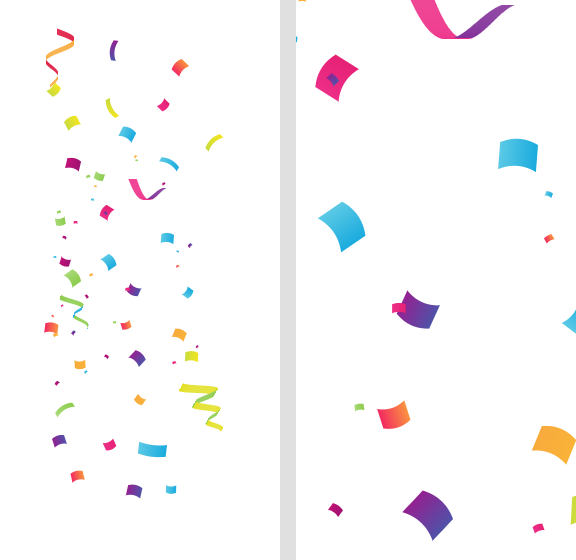
Left: the whole. Right: its middle third, enlarged.
Give the GLSL for this background, as a Shadertoy shader.

```glsl
// Party confetti: curved paper scraps, tiny flecks and curling streamers on white.

const vec3 YELLOW = vec3(0.89, 0.88, 0.15);
const vec3 LIME   = vec3(0.55, 0.80, 0.30);
const vec3 BLUE   = vec3(0.10, 0.67, 0.87);
const vec3 ORANGE = vec3(0.97, 0.67, 0.24);
const vec3 RED    = vec3(0.87, 0.08, 0.24);
const vec3 PINK   = vec3(0.93, 0.18, 0.53);
const vec3 PURPLE = vec3(0.51, 0.19, 0.60);

vec3 hash3(float n) {
    return fract(sin(n * vec3(12.99, 78.23, 37.72) + vec3(1.3, 4.1, 2.7)) * 43758.5);
}

float cross2(vec2 a, vec2 b) { return a.x * b.y - a.y * b.x; }

// Two ends of the paper gradient
vec3 paperColour(float pick, float t) {
    vec3 from[8] = vec3[8](vec3(0.79, 0.86, 0.24), vec3(0.36, 0.79, 0.90), ORANGE,
        vec3(0.66, 0.85, 0.47), vec3(0.76, 0.07, 0.47), vec3(0.58, 0.13, 0.57), vec3(0.95, 0.16, 0.38), PINK);
    vec3 to[8] = vec3[8](vec3(0.95, 0.90, 0.13), BLUE, vec3(0.98, 0.70, 0.22),
        LIME, vec3(0.62, 0.07, 0.45), vec3(0.31, 0.32, 0.66), vec3(0.98, 0.58, 0.25), vec3(0.90, 0.13, 0.46));
    int i = int(pick * 7.99);
    return mix(from[i], to[i], clamp(t, 0.0, 1.0));
}

// Rectangle of paper, rotated and bent into an arc
void scrap(inout vec3 colour, vec2 p, vec2 halfSize, float angle, float bend, float pick, float px) {
    if (dot(p, p) > 0.0025) return;
    float c = cos(angle), s = sin(angle);
    vec2 q = vec2(c * p.x + s * p.y, c * p.y - s * p.x);
    q.y += bend * (q.x * q.x / halfSize.x - 0.4 * halfSize.x);
    vec2 d = abs(q) - halfSize;
    float dist = length(max(d, 0.0)) + min(max(d.x, d.y), 0.0);
    vec3 paint = paperColour(pick, 0.5 + 0.5 * q.x / halfSize.x);
    colour = mix(colour, paint, clamp(0.5 - dist / px, 0.0, 1.0));
}

// Point on a swaying path whose swing shrinks toward the end
vec2 swayPath(float t, vec2 start, vec2 end, vec2 sway, vec2 phase) {
    return mix(start, end, t) + sway * mix(1.0, 0.25, t) * sin(mix(phase.x, phase.y, t));
}

// Ribbon swept by a fixed edge vector, so it thins out at every fold
void streamer(inout vec3 colour, vec2 p, vec2 start, vec2 end, vec2 sway, vec2 edge,
              vec2 phase, vec3 front, vec3 back, float px) {
    if (length(p - 0.5 * (start + end)) > 0.11) return;
    const float STEPS = 56.0;
    for (float i = 0.0; i < STEPS; i++) {
        float t = i / STEPS;
        vec2 a = swayPath(t, start, end, sway, phase);
        vec2 along = swayPath((i + 1.0) / STEPS, start, end, sway, phase) - a;
        vec2 across = edge * (1.0 - 0.5 * t);
        float area = cross2(along, across);
        if (abs(area) < 1e-8) continue;
        float u = cross2(p - a, across) / area;
        float v = abs(cross2(along, p - a) / area - 0.5);
        if (u < 0.0 || u >= 1.0 || v > 0.65) continue;
        float inside = (0.5 - v) * abs(area) / length(along);
        float swing = cos(mix(phase.x, phase.y, t));
        vec3 paint = swing > 0.0 ? front : back;
        paint = mix(paint, vec3(1.0), 0.12 * abs(swing));
        colour = mix(colour, paint, clamp(0.5 + inside / px, 0.0, 1.0));
    }
}

void mainImage(out vec4 fragColor, in vec2 fragCoord) {
    float px = 1.0 / iResolution.y;
    vec2 p = fragCoord * px;
    vec3 colour = vec3(1.0);
    vec2 streamerCentres[4] = vec2[4](vec2(0.105, 0.90), vec2(0.267, 0.66),
                                      vec2(0.14, 0.44), vec2(0.37, 0.27));

    // Larger scraps on a jittered grid, crowded toward the left
    for (int i = 0; i < 36; i++) {
        vec3 place = hash3(float(i) + 3.0), look = hash3(float(i) + 71.0);
        vec2 cell = vec2(float(i % 3), float(i / 3)) + 0.15 + 0.7 * place.xy;
        vec2 centre = vec2(0.085 + 0.32 * pow(cell.x / 3.0, 1.35), 0.11 + 0.82 * cell.y / 12.0);
        float clearance = 1.0;
        for (int k = 0; k < 4; k++) clearance = min(clearance, length(centre - streamerCentres[k]));
        if (clearance < 0.052) continue;
        bool strip = place.z > 0.84;
        vec2 halfSize = strip ? vec2(0.018, 0.0042) : vec2(0.0105, 0.0075) * (0.8 + 0.5 * look.x);
        float angle = (look.y - 0.5) * (strip ? 3.6 : 2.2);
        scrap(colour, p - centre, halfSize, angle, 0.25 * sign(look.x - 0.5), look.z, px);
    }

    // One wide scrap near the bottom
    scrap(colour, p - vec2(0.272, 0.196), vec2(0.025, 0.0105), -0.12, -0.12, 0.15, px);

    // Tiny flecks through the middle
    for (int i = 0; i < 27; i++) {
        vec3 place = hash3(float(i) + 151.0), look = hash3(float(i) + 233.0);
        vec2 centre = vec2(0.085 + 0.28 * pow(place.x, 1.5), 0.31 + 0.42 * (float(i) + place.y) / 27.0);
        vec2 halfSize = vec2(0.0032, 0.0021) * (0.6 + 0.7 * place.z);
        scrap(colour, p - centre, halfSize, (look.x - 0.5) * 2.0, 0.2, look.y, px);
    }

    // Streamers: red-orange curl, pink arc, green-blue twist, yellow-lime spiral
    streamer(colour, p, vec2(0.111, 0.938), vec2(0.089, 0.844), vec2(0.030, 0.0),
             vec2(0.0, 0.011), vec2(-0.3, 9.3), RED, ORANGE, px);
    streamer(colour, p, vec2(0.229, 0.681), vec2(0.290, 0.664), vec2(0.0, -0.046),
             vec2(0.015, 0.0), vec2(0.0, 3.14), PINK, PURPLE, px);
    streamer(colour, p, vec2(0.124, 0.466), vec2(0.154, 0.408), vec2(0.018, 0.0),
             vec2(0.003, 0.008), vec2(-1.57, 9.4), LIME, BLUE, px);
    streamer(colour, p, vec2(0.349, 0.306), vec2(0.387, 0.228), vec2(0.030, 0.004),
             vec2(0.008, 0.014), vec2(-1.57, 14.1), YELLOW, LIME, px);

    fragColor = vec4(colour, 1.0);
}
```
